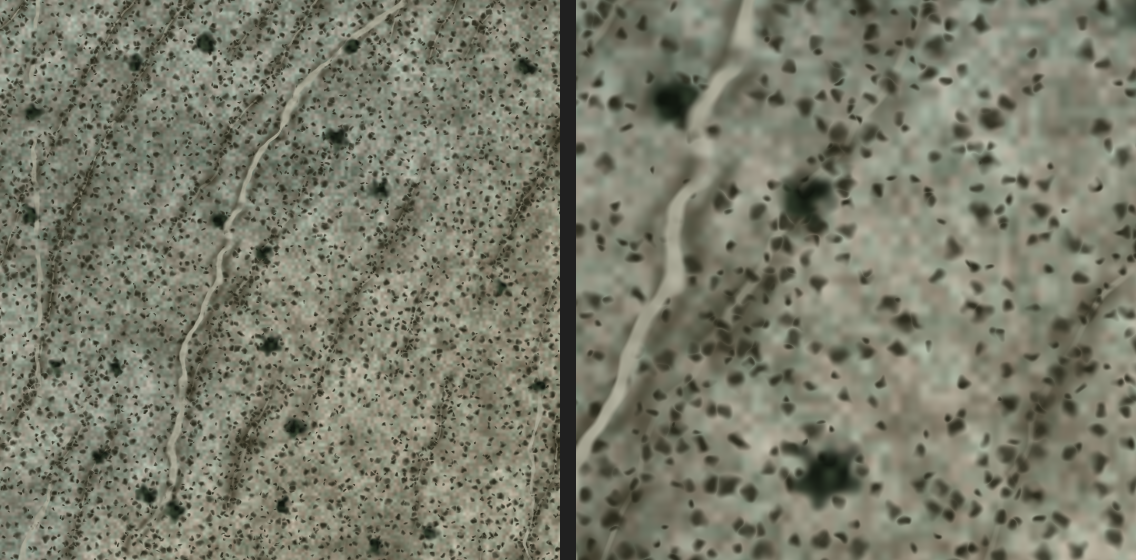
Left: the whole. Right: its middle third, enlarged.
Reproduce this texture procedurally as a WebGL 1 fragment shader.

```glsl
precision highp float;
uniform vec2 u_resolution;

const vec3 SOIL_COOL = vec3(0.535, 0.555, 0.500);
const vec3 SOIL_WARM = vec3(0.575, 0.568, 0.490);
const vec3 SHRUB = vec3(0.150, 0.148, 0.095);
const vec3 LITTER = vec3(0.235, 0.220, 0.155);
const vec3 SAND = vec3(0.670, 0.665, 0.595);
const vec3 TREE_DARK = vec3(0.050, 0.075, 0.045);
const vec3 TREE_LIGHT = vec3(0.210, 0.270, 0.190);
const float GULLY_COUNT = 9.0;
const float GULLY_WIDTH = 0.013;
const float SHRUB_GRID = 60.0;
const float TWIG_GRID = 108.0;
const float TREE_GRID = 7.0;
const float TREE_RADIUS = 0.021;

float hash(vec2 p) {
  vec3 q = fract(vec3(p.xyx) * 0.1031);
  q += dot(q, q.yzx + 33.33);
  return fract((q.x + q.y) * q.z);
}

vec2 hash2(vec2 p) { return vec2(hash(p + 17.3), hash(p + 71.9)); }

float noise(vec2 p) {
  vec2 i = floor(p), f = fract(p);
  f = f * f * (3.0 - 2.0 * f);
  return mix(mix(hash(i), hash(i + vec2(1, 0)), f.x),
             mix(hash(i + vec2(0, 1)), hash(i + vec2(1, 1)), f.x), f.y);
}

float wave(vec2 p) { return noise(p) - 0.5; }

// Drainage lines: x is the overgrown band, y the thin channel inside it
vec2 gullies(vec2 p) {
  float across = p.x - 0.22 * p.y - 0.20 * p.y * p.y;
  across += 0.08 * wave(p * 3.0 + 4.0) + 0.03 * wave(p * 13.0) + 0.009 * wave(p * 45.0);
  float u = across * GULLY_COUNT + 20.0;
  float id = floor(u);
  float d = abs(u - id - 0.5 - 0.4 * (hash(vec2(id, 3.0)) - 0.5)) / GULLY_COUNT;
  float strength = smoothstep(0.2, 0.6, noise(vec2(id * 7.3, p.y * 5.0)));
  float band = exp(-d * d / (GULLY_WIDTH * GULLY_WIDTH));
  return strength * vec2(band, 1.0 - smoothstep(0.0006, 0.0032, d));
}

// Scattered soft plants; thicker where the gullies run
float plants(vec2 p, float grid, float sparse, float dense, vec2 radii) {
  vec2 cell = floor(p * grid);
  float cover = 0.0;
  for (int k = 0; k < 9; k++) {
    vec2 id = cell + vec2(mod(float(k), 3.0), floor(float(k) / 3.0)) - 1.0;
    vec2 center = (id + 0.1 + 0.8 * hash2(id + grid)) / grid;
    float present = step(hash(id + 5.7 * grid), sparse + dense * gullies(center).x);
    float r = mix(radii.x, radii.y, pow(hash(id + 211.0), 1.5));
    float disc = 1.0 - smoothstep(0.2 * r, 1.45 * r, length(p - center));
    cover = max(cover, present * disc * (0.7 + 0.3 * hash(id + 91.0)));
  }
  return cover;
}

// Large crowns: x is cover, y the shading from upper left to lower right
vec2 trees(vec2 p) {
  vec2 cell = floor(p * TREE_GRID);
  vec2 best = vec2(0.0);
  vec2 ragged = 0.015 * vec2(wave(p * 90.0), wave(p * 90.0 + 40.0));
  for (int k = 0; k < 9; k++) {
    vec2 id = cell + vec2(mod(float(k), 3.0), floor(float(k) / 3.0)) - 1.0;
    vec2 center = (id + 0.15 + 0.7 * hash2(id + 8.0)) / TREE_GRID;
    float present = step(hash(id + 43.0), 0.72 - 0.5 * center.x);
    float r = TREE_RADIUS * mix(0.65, 1.05, hash(id + 61.0));
    vec2 q = p - center + ragged;
    float cover = present * (1.0 - smoothstep(0.35 * r, 1.25 * r, length(q)));
    if (cover > best.x) best = vec2(cover, 0.5 - 0.4 * (q.x + q.y) / r);
  }
  return best;
}

// Bare sandy bed, ragged at the sides and broken along its length
float bed(float d, float halfWidth, vec2 p, float gaps) {
  float w = halfWidth * (0.25 + 0.9 * noise(p * 26.0) + 0.5 * noise(p * 90.0));
  float whole = smoothstep(gaps - 0.12, gaps + 0.15, noise(p * 30.0 + 9.0));
  return whole * (1.0 - smoothstep(0.4 * w, w + 0.001, abs(d + 0.005 * wave(p * 75.0))));
}

void main() {
  vec2 p = gl_FragCoord.xy / u_resolution;
  vec2 gully = gullies(p);

  // Soil with broad drift, fine grain and litter in the gullies
  float warmth = smoothstep(-0.3, 0.9, p.x - p.y + 0.9 * wave(p * 4.0));
  vec3 color = mix(SOIL_COOL, SOIL_WARM, warmth) + 0.12 * wave(p * 7.0);
  color += 0.13 * wave(p * 38.0) + 0.13 * wave(p * 85.0 + 7.0) + 0.17 * wave(p * 170.0);
  color += 0.05 * wave(p * 120.0 + 30.0) * vec3(-1.0, 0.7, 0.5);
  float stain = smoothstep(0.45, 0.9, noise(p * vec2(24.0, 15.0) + 50.0));
  float clump = smoothstep(0.2, 0.75, noise(p * 62.0 + 3.0));
  color = mix(color, LITTER, 0.25 * stain + gully.x * (0.15 + 0.55 * clump));

  // Washes: a broad winding one and three faint side tracks
  float slope = 1.03 * pow(p.y, 1.4);
  float wind = 0.06 * wave(vec2(p.y * 8.0, 2.0)) + 0.016 * wave(vec2(p.y * 30.0, 6.0));
  float path = 0.275 + 0.43 * pow(p.y, 2.4) - 0.07 * (1.0 - smoothstep(0.0, 0.15, p.y));
  float mainD = (p.x - path - wind) / sqrt(1.0 + slope * slope);
  float leftD = p.x - 0.063 - 0.25 * wind;
  float lowD = (p.x - 0.015 - 0.4 * p.y - 0.8 * wind) / 1.08;
  float rightD = p.x - 0.915 - 0.25 * p.y * p.y - wind;
  float sand = bed(mainD, 0.0066, p, 0.25) * smoothstep(0.05, 0.14, p.y);
  sand = max(sand, 0.85 * bed(leftD, 0.0046, p, 0.32) * smoothstep(0.2, 0.4, p.y));
  float low = 1.0 - smoothstep(0.28, 0.4, p.y);
  sand = max(sand, 0.85 * low * max(bed(lowD, 0.005, p, 0.4), bed(rightD, 0.0046, p, 0.4)));
  float bank = exp(-pow((abs(mainD - 0.003) - 0.010) / 0.007, 2.0));
  color = mix(color, LITTER, bank * (0.1 + 0.5 * clump));

  // Channel threads, shrubs and twigs
  vec2 q = p + 0.005 * vec2(wave(p * 160.0), wave(p * 160.0 + 20.0));
  float shrubs = plants(q, SHRUB_GRID, 0.55, 0.35, vec2(0.0030, 0.0064));
  float twigs = plants(q, TWIG_GRID, 0.14, 0.60, vec2(0.0022, 0.0046));
  color = mix(color, SAND, 0.65 * gully.y * noise(p * 40.0 + 12.0));
  color = mix(color, SHRUB, 0.95 * max(shrubs, 0.9 * twigs));
  color = mix(color, SAND + 0.12 * wave(p * 120.0), 0.9 * sand);

  // Tree crowns
  vec2 tree = trees(p);
  float leaf = clamp(tree.y * 0.6 + 1.2 * wave(p * 130.0 + 5.0), 0.0, 1.0);
  color = mix(color, mix(TREE_DARK, TREE_LIGHT, leaf), 0.95 * tree.x);
  gl_FragColor = vec4(clamp(color, 0.0, 1.0), 1.0);
}
```
